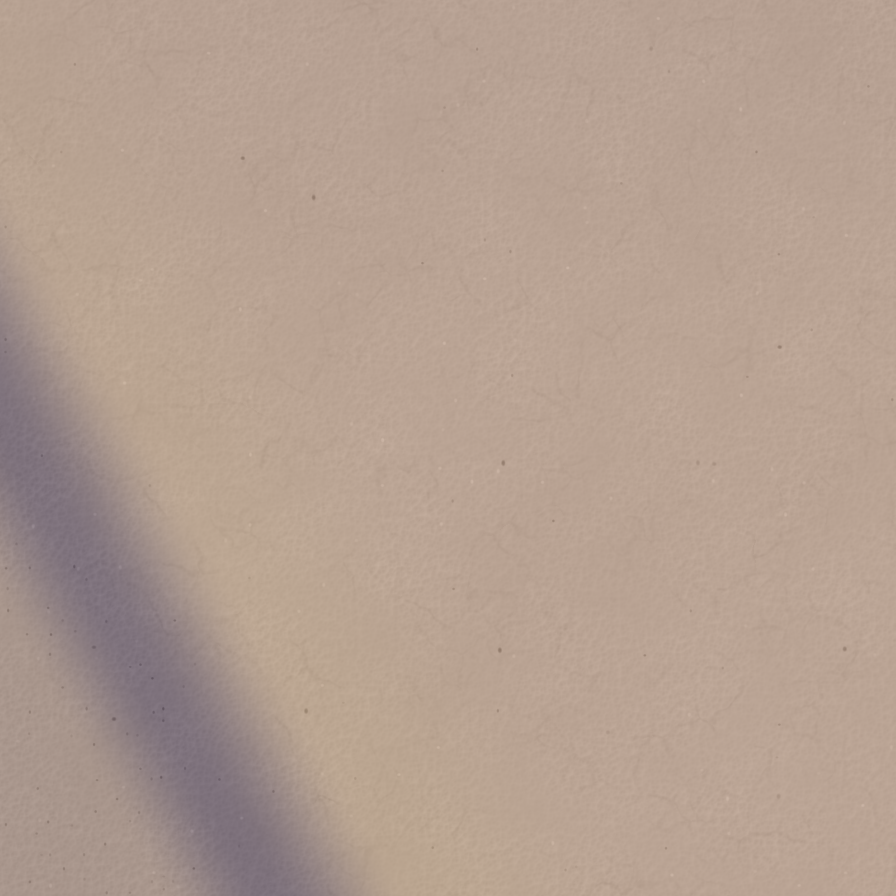
Reproduce this texture procedurally as a WebGL 1 fragment shader.

```glsl
precision highp float;
// Smooth sandy plaster crossed by one soft violet shadow at the lower left.
// Layered sines give the mottling, cellular noise the embossed grain and the
// faint curled hairlines, and a sparse jittered grid the pits and pale flecks.

uniform vec2 u_resolution;

const vec3 PLASTER = vec3(0.732, 0.645, 0.584);
const vec3 WARM_LIGHT = vec3(0.738, 0.655, 0.572);
const vec3 DIM_SIDE = vec3(0.650, 0.580, 0.545);
const vec3 SHADOW = vec3(0.497, 0.450, 0.490);

const vec2 SHADOW_NORMAL = vec2(0.872, 0.490);
const float SHADOW_OFFSET = 0.260;
const float SHADOW_INNER = 0.105;   // penumbra towards the lower left
const float SHADOW_OUTER = 0.138;   // penumbra towards the upper right
const float SHADOW_CORE = 0.004;    // half width of the darkest part

const float MOTTLE = 0.007;
const float BLOTCH = 0.007;
const float CRACK_DEPTH = 0.021;
const float GRAIN = 0.062;
const float PIT_DEPTH = 0.16;
const float FLECK_GAIN = 0.06;

vec2 hash2(vec2 p) {
  vec3 q = fract(vec3(p.xyx) * vec3(0.1031, 0.1030, 0.0973));
  q += dot(q, q.yzx + 33.33);
  return fract((q.xx + q.yz) * q.zy);
}

// Sum of bent, turned sine waves, about -1 to 1
float layeredSines(vec2 p) {
  float sum = 0.0;
  float amplitude = 0.5;
  for (int i = 0; i < 5; i++) {
    sum += amplitude * sin(p.x + 1.3 * sin(p.y)) * cos(0.7 * p.y - 0.4 * p.x);
    p = mat2(1.3, 1.2, -1.2, 1.3) * p + 2.7;
    amplitude *= 0.62;
  }
  return sum;
}

// Distance to the nearest cell point, and to the nearest cell border
vec2 cellular(vec2 p) {
  vec2 cell = floor(p);
  vec2 first = vec2(8.0);
  vec2 second = vec2(9.0);
  for (int y = -1; y <= 1; y++) {
    for (int x = -1; x <= 1; x++) {
      vec2 id = cell + vec2(float(x), float(y));
      vec2 toPoint = id + hash2(id) - p;
      float d = dot(toPoint, toPoint);
      if (d < dot(first, first)) {
        second = first;
        first = toPoint;
      } else if (d < dot(second, second)) {
        second = toPoint;
      }
    }
  }
  float border = dot(0.5 * (first + second), normalize(second - first));
  return vec2(length(first), border);
}

// Short, soft, curved pieces of warped cell borders
float cracks(vec2 uv, float scale, float width) {
  vec2 bend = vec2(layeredSines(uv * 38.0), layeredSines(uv * 38.0 + 9.0));
  float border = cellular((uv + 0.014 * bend) * scale + scale).y;
  float line = 1.0 - smoothstep(0.0, width * scale, border);
  return line * smoothstep(-0.15, 0.7, layeredSines(uv * 30.0 + scale));
}

// Cellular bumps lit from the upper left, plus their plain height
float relief(vec2 uv, float scale) {
  vec2 p = uv * scale + 0.15 * scale;
  float height = cellular(p).x;
  float slope = cellular(p + vec2(0.22, -0.22)).x - height;
  return slope + 0.5 * (height - 0.48);
}

// Sparse soft dots, one at most in each grid cell
float dots(vec2 uv, float scale, float density, float radius) {
  vec2 p = uv * scale;
  vec2 id = floor(p);
  vec2 chance = hash2(id + scale);
  vec2 offset = fract(p) - 0.25 - 0.5 * hash2(id + 71.0);
  offset.x *= 0.75 + 0.7 * chance.y;
  float r = radius * scale * (0.6 + 0.4 * chance.y);
  float strength = 0.35 + 0.65 * fract(chance.y * 7.0);
  float dotMask = 1.0 - smoothstep(0.2 * r, r, length(offset));
  return strength * dotMask * step(chance.x, density);
}

void main() {
  vec2 uv = gl_FragCoord.xy / u_resolution;
  float mottle = layeredSines(uv * 6.0 + 1.0);
  float blotch = layeredSines(uv * 27.0 + 4.0);

  // Shadow profile across the band, with a slightly wavering axis
  float across = dot(uv, SHADOW_NORMAL) - SHADOW_OFFSET;
  across += 0.003 * layeredSines(uv * 8.0);
  float nearSide = smoothstep(-SHADOW_INNER, -SHADOW_CORE, across);
  float farSide = 1.0 - smoothstep(SHADOW_CORE, SHADOW_OUTER, across);
  float lowerLeft = 1.0 - smoothstep(-0.06, 0.12, across);

  // Broad light: warm next to the shadow, duller towards the top
  float fromGlow = (across - 0.16) / 0.13;
  float glow = exp(-fromGlow * fromGlow) * (1.0 - 0.6 * uv.y);
  vec3 color = mix(PLASTER, WARM_LIGHT, glow);
  color -= vec3(0.014, 0.012, 0.006) * smoothstep(0.55, 1.0, uv.y);
  color = mix(color, DIM_SIDE, 0.85 * lowerLeft);
  color = mix(color, SHADOW, nearSide * farSide);
  color += MOTTLE * mottle * vec3(0.9, 1.0, 1.05) + BLOTCH * blotch;

  // Surface relief, rougher in patches and at the lower left
  float hairlines = cracks(uv, 17.0, 0.0042) + 0.7 * cracks(uv, 33.0, 0.0038);
  color -= CRACK_DEPTH * hairlines * (1.0 - 0.6 * lowerLeft);
  float grain = 0.5 * relief(uv, 190.0) + 0.5 * relief(uv, 110.0);
  color += GRAIN * grain * (0.9 + 0.2 * lowerLeft + 0.5 * blotch);

  // Pits gather at the lower left, flecks lie anywhere
  float pits = dots(uv, 42.0, 0.005 + 0.012 * lowerLeft, 0.0046);
  pits += 0.7 * dots(uv, 80.0, 0.006 + 0.070 * lowerLeft, 0.0030);
  float flecks = dots(uv, 62.0, 0.022, 0.0038);
  color += FLECK_GAIN * flecks - PIT_DEPTH * pits;

  gl_FragColor = vec4(clamp(color, 0.0, 1.0), 1.0);
}
```
